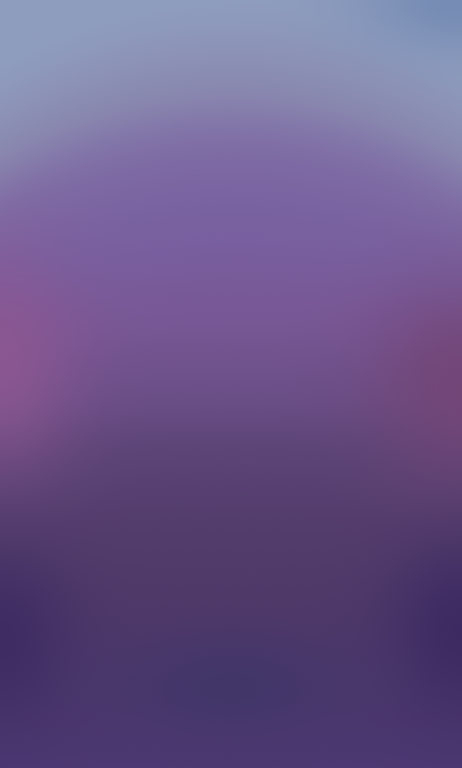
Reproduce this background procedurally as a Shadertoy shader.

```glsl
const int STOP_COUNT = 11;
const float STOP_BLUR = 0.07;   // softness between ramp colours
const float DOME_BEND = 0.085;  // how far the sky sinks at the sides

// Vertical ramp, evenly spaced from bottom to top
const vec3 RAMP[STOP_COUNT] = vec3[STOP_COUNT](
    vec3(0.300, 0.220, 0.450), vec3(0.292, 0.215, 0.420),
    vec3(0.305, 0.220, 0.410), vec3(0.320, 0.235, 0.420),
    vec3(0.350, 0.260, 0.455), vec3(0.430, 0.315, 0.540),
    vec3(0.475, 0.345, 0.590), vec3(0.470, 0.375, 0.625),
    vec3(0.490, 0.410, 0.640), vec3(0.545, 0.555, 0.695),
    vec3(0.560, 0.620, 0.750));

const vec3 PINK   = vec3(0.55, 0.34, 0.57);
const vec3 PLUM   = vec3(0.45, 0.27, 0.46);
const vec3 INDIGO = vec3(0.23, 0.16, 0.38);
const vec3 NAVY   = vec3(0.25, 0.21, 0.41);
const vec3 STEEL  = vec3(0.45, 0.54, 0.70);
const float GRAIN = 0.002;

// Blends all stops with normalised Gaussian weights
vec3 verticalRamp(float height) {
    vec3 sum = vec3(0.0);
    float total = 0.0;
    for (int i = 0; i < STOP_COUNT; i++) {
        float d = (height - float(i) / float(STOP_COUNT - 1)) / STOP_BLUR;
        float weight = exp(-d * d);
        sum += RAMP[i] * weight;
        total += weight;
    }
    return sum / total;
}

// Soft elliptical falloff, one at the centre
float glow(vec2 uv, vec2 center, vec2 radius) {
    vec2 d = (uv - center) / radius;
    return exp(-dot(d, d));
}

float hash(vec2 p) {
    return fract(sin(dot(p, vec2(12.99, 78.23))) * 43758.5);
}

void mainImage(out vec4 fragColor, in vec2 fragCoord) {
    vec2 uv = fragCoord / iResolution.xy;

    // Sky curving around the violet dome
    float side = 2.0 * uv.x - 1.0;
    float bend = DOME_BEND * side * side * smoothstep(0.45, 0.75, uv.y);
    vec3 color = verticalRamp(min(uv.y + bend, 1.0));

    // Warm glows on the sides
    color = mix(color, PINK, 0.9 * glow(uv, vec2(0.0, 0.53), vec2(0.16, 0.14)));
    color = mix(color, PLUM, 0.9 * glow(uv, vec2(1.0, 0.50), vec2(0.19, 0.13)));

    // Dark pools near the bottom
    color = mix(color, INDIGO, 0.8 * glow(uv, vec2(0.0, 0.17), vec2(0.15, 0.11)));
    color = mix(color, INDIGO, 0.9 * glow(uv, vec2(1.0, 0.18), vec2(0.15, 0.11)));
    color = mix(color, NAVY, 0.85 * glow(uv, vec2(0.5, 0.105), vec2(0.20, 0.06)));

    // Cooler upper right corner
    color = mix(color, STEEL, 0.9 * glow(uv, vec2(1.0), vec2(0.22, 0.07)));

    // Fine dither against banding
    color += GRAIN * (hash(fragCoord) - 0.5);
    fragColor = vec4(color, 1.0);
}
```
